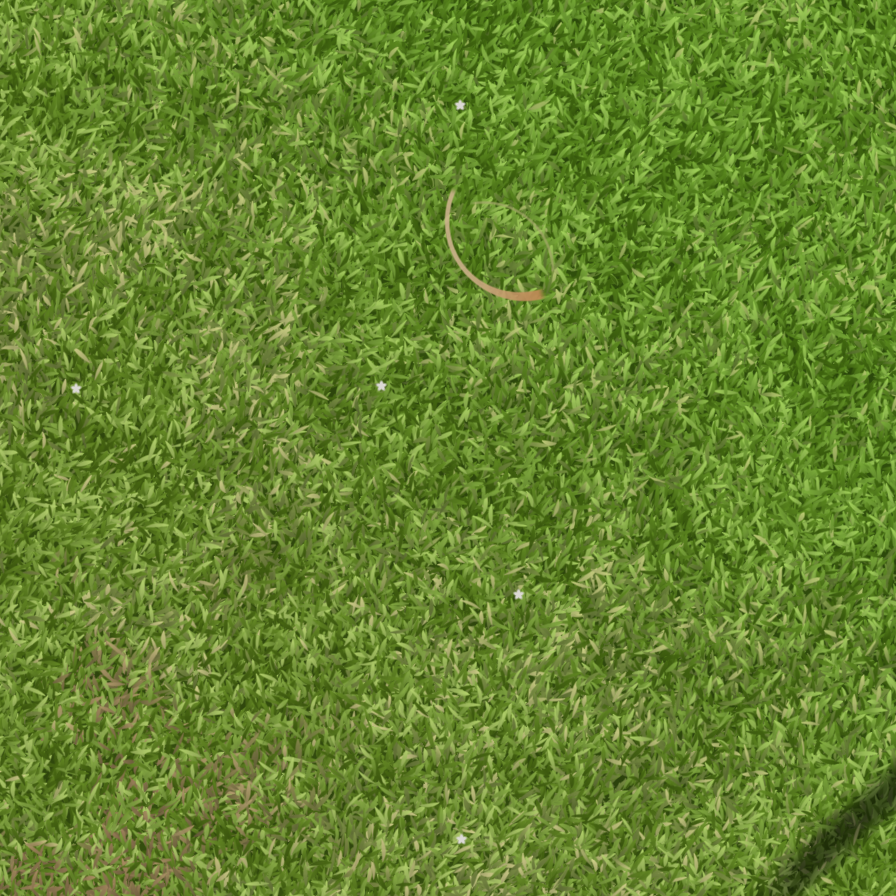
Give the GLSL for this texture, as a WebGL 2 fragment shader.

```glsl
#version 300 es
precision highp float;
// Sunlit lawn of short mixed grass blades, with dry patches, daisies and a curled straw.

#define BLADE_GRID 66.0
#define BLADE_LAYERS 10
#define BLADE_LENGTH 0.0148
#define BLADE_WIDTH 0.0027
#define BLADE_SPREAD 1.9
#define EDGE_SOFTNESS 0.0013
#define DRY_AMOUNT 0.15
#define DAISY_GRID 5.0
#define DAISY_CHANCE 0.18
#define DAISY_RADIUS 0.0065

uniform vec2 u_resolution;
out vec4 fragColor;

const vec3 GAP = vec3(0.19, 0.29, 0.05);
const vec3 DEEP = vec3(0.25, 0.37, 0.06);
const vec3 LEAF = vec3(0.35, 0.49, 0.12);
const vec3 FRESH = vec3(0.47, 0.61, 0.23);
const vec3 BRIGHT = vec3(0.63, 0.75, 0.37);
const vec3 OLIVE = vec3(0.46, 0.54, 0.25);
const vec3 STRAW = vec3(0.68, 0.69, 0.44);
const vec3 SOIL = vec3(0.54, 0.45, 0.30);

// Integer hash giving three values in 0..1
vec3 hash3(ivec3 key) {
  uvec3 v = uvec3(key + 4096) * 1664525u + 1013904223u;
  v.x += v.y * v.z; v.y += v.z * v.x; v.z += v.x * v.y;
  v ^= v >> 16u;
  v.x += v.y * v.z; v.y += v.z * v.x; v.z += v.x * v.y;
  return vec3(v >> 8u) * exp2(-24.0);
}

float valueNoise(vec2 p, int seed) {
  ivec2 c = ivec2(floor(p));
  vec2 f = smoothstep(0.0, 1.0, fract(p));
  float a = hash3(ivec3(c, seed)).x;
  float b = hash3(ivec3(c + ivec2(1, 0), seed)).x;
  float d = hash3(ivec3(c + ivec2(0, 1), seed)).x;
  float e = hash3(ivec3(c + ivec2(1, 1), seed)).x;
  return mix(mix(a, b, f.x), mix(d, e, f.x), f.y);
}

float fbm(vec2 p, int seed) {
  return 0.55 * valueNoise(p, seed) + 0.3 * valueNoise(p * 2.1, seed + 1)
       + 0.15 * valueNoise(p * 4.3, seed + 2);
}

vec3 bladeColor(float tone, float dryPick, float dryness, float soil) {
  vec3 green = mix(DEEP, LEAF, smoothstep(0.17, 0.27, tone));
  green = mix(green, FRESH, smoothstep(0.46, 0.58, tone));
  green = mix(green, BRIGHT, smoothstep(0.80, 0.90, tone));
  vec3 dry = mix(OLIVE, STRAW, smoothstep(0.66, 0.82, tone));
  dry = mix(dry, SOIL, soil) * mix(0.82, 1.08, tone);
  return mix(green, dry, step(dryPick, dryness));
}

// Soft band along a circle, limited to angles around a middle direction
float arcMask(vec2 p, float radius, float middle, float span, float width, float soft) {
  vec2 dir = vec2(cos(middle), sin(middle));
  float turn = acos(clamp(dot(normalize(p + 1e-5), dir), -1.0, 1.0));
  float band = 1.0 - smoothstep(width - soft, width + soft, abs(length(p) - radius));
  return band * (1.0 - smoothstep(span - 0.08, span + 0.04, turn));
}

void main() {
  vec2 uv = gl_FragCoord.xy / u_resolution.y;
  float soft = max(EDGE_SOFTNESS, 0.7 / u_resolution.y);

  // Broad variation of the lawn
  float lush = smoothstep(0.5, 1.7, uv.x + uv.y);
  float patchy = fbm(uv * 7.0, 11);
  float shade = fbm(uv * 16.0, 21) - 0.5;
  float dryness = clamp(DRY_AMOUNT + 0.9 * (patchy - 0.5) + 0.16 * (0.5 - lush), 0.03, 0.6);
  float soil = smoothstep(0.45, 0.0, length(uv - vec2(0.08, 0.08)))
             * smoothstep(0.45, 0.65, fbm(uv * 12.0, 31));
  float lean = 0.22 + 0.9 * (valueNoise(uv * 5.0, 41) - 0.5);

  // Overlapping blades, lowest layer first
  vec3 color = GAP * (1.0 + 0.3 * shade);
  for (int layer = 0; layer < BLADE_LAYERS; layer++) {
    float height = float(layer) / float(BLADE_LAYERS);
    vec2 grid = uv * BLADE_GRID + hash3(ivec3(layer, 7, 3)).xy;
    ivec2 home = ivec2(floor(grid));
    for (int k = 0; k < 9; k++) {
      ivec2 cell = home + ivec2(k % 3 - 1, k / 3 - 1);
      vec3 place = hash3(ivec3(cell, layer + 50));
      vec3 look = hash3(ivec3(cell, layer + 90));
      vec2 p = (grid - vec2(cell) - place.xy) / BLADE_GRID;
      float angle = lean + (place.z + look.z - 1.0) * BLADE_SPREAD;
      vec2 axis = vec2(sin(angle), cos(angle));
      float halfLength = BLADE_LENGTH * mix(0.45, 1.0, fract(look.z * 17.0));
      float along = dot(p, axis) / halfLength;
      float bend = (fract(place.z * 23.0) - 0.5) * 0.004 * along * along;
      float across = abs(dot(p, vec2(axis.y, -axis.x)) + bend);
      float width = BLADE_WIDTH * mix(0.6, 1.0, fract(look.x * 31.0));
      width *= 1.0 - along * along;
      float cover = 1.0 - smoothstep(width - soft, width + soft, across);
      cover *= 1.0 - smoothstep(0.85, 1.0, abs(along));
      float tone = look.x + 0.3 * (height - 0.7) + 0.45 * shade;
      vec3 blade = bladeColor(tone, look.y, dryness, soil);
      color = mix(color, blade * (0.99 + 0.13 * along), cover * 0.94);
    }
  }
  color *= mix(vec3(1.03, 1.0, 1.06), vec3(0.92, 1.01, 0.86), lush);

  // Shadow streak across the lower right corner
  float streak = abs(dot(uv - vec2(0.93, 0.06), normalize(vec2(-1.0, 1.1))));
  color *= 1.0 - 0.5 * (1.0 - smoothstep(0.006, 0.03, streak)) * smoothstep(0.82, 0.9, uv.x);

  // Curled straw: a thin strand and a thick stalk
  float strand = arcMask(uv - vec2(0.540, 0.697), 0.077, 0.85, 0.9, 0.0014, soft);
  color = mix(color, STRAW * 0.95, strand * 0.7);
  vec2 curl = uv - vec2(0.583, 0.753);
  float tail = smoothstep(-0.08, 0.03, curl.x);
  float stalk = arcMask(curl, 0.084, 3.85, 1.15, mix(0.0025, 0.0055, tail), soft);
  color = mix(color, mix(vec3(0.80, 0.70, 0.55), vec3(0.76, 0.54, 0.34), tail), stalk * 0.9);

  // Scattered daisies
  vec2 field = uv * DAISY_GRID;
  vec3 daisy = hash3(ivec3(floor(field), 200));
  vec2 petal = (fract(field) - mix(vec2(0.1), vec2(0.9), daisy.xy)) / DAISY_GRID;
  float size = DAISY_RADIUS * (0.85 + 0.15 * sin(5.0 * atan(petal.y, petal.x + 1e-5)));
  float bloom = 1.0 - smoothstep(size - 2.0 * soft, size + soft, length(petal));
  color = mix(color, vec3(0.86, 0.85, 0.83), bloom * step(daisy.z, DAISY_CHANCE));

  fragColor = vec4(clamp(color, 0.0, 1.0), 1.0);
}
```
